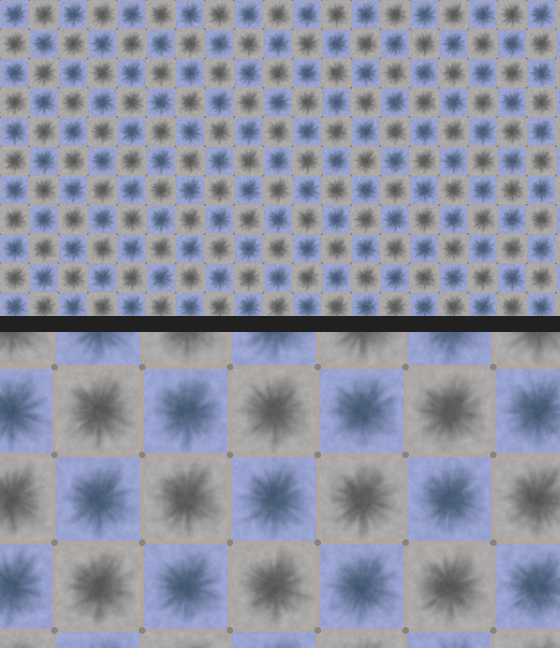
Top, the full canvas; bottom, a detail of the centre.
Reproduce this pattern procedurally as a Shadertoy shader.

```glsl
// A checkerboard of blue and grey tiles, each shaded by a soft dark blot with
// ragged rays. Polar gradient noise shapes the blot, finer noise mottles the
// glaze, and thin tan grout with small grey studs separates the tiles.

vec2 hashGradient(vec2 cell) {
    vec3 q = fract(cell.xyx * vec3(0.1031, 0.1030, 0.0973));
    q += dot(q, q.yzx + 33.33);
    float angle = 6.2832 * fract((q.x + q.y) * q.z);
    return vec2(cos(angle), sin(angle));
}

float gradientNoise(vec2 p) {
    vec2 i = floor(p), f = p - i;
    vec2 u = f * f * f * (f * (f * 6.0 - 15.0) + 10.0);
    float a = dot(hashGradient(i), f);
    float b = dot(hashGradient(i + vec2(1, 0)), f - vec2(1, 0));
    float c = dot(hashGradient(i + vec2(0, 1)), f - vec2(0, 1));
    float d = dot(hashGradient(i + vec2(1, 1)), f - vec2(1, 1));
    return mix(mix(a, b, u.x), mix(c, d, u.x), u.y);
}

// Darkness of the central blot, with rays that fray towards its rim
float blot(vec2 p, vec2 seed) {
    float radius = length(p);
    vec2 direction = p / max(radius, 0.001);
    float rays = gradientNoise(direction * 2.6 + radius * 1.5 + 17.3);
    rays += 0.5 * gradientNoise(direction * 5.0 + seed);
    float cloud = gradientNoise(p * 7.0 + seed);
    float frayed = radius + 0.13 * rays * smoothstep(0.05, 0.3, radius) + 0.04 * cloud;
    return 1.0 - smoothstep(0.02, 0.47, frayed);
}

void mainImage(out vec4 fragColor, in vec2 fragCoord) {
    // Tile units, counted from the upper left corner
    float tilesDown = 10.8;
    float pixel = tilesDown / iResolution.y;
    vec2 p = vec2(fragCoord.x, iResolution.y - fragCoord.y) * pixel;
    vec2 tile = floor(p);
    vec2 local = p - tile - 0.5;
    bool isGrey = mod(tile.x + tile.y, 2.0) > 0.5;

    // Glaze and blot
    vec3 rim = isGrey ? vec3(0.67, 0.665, 0.66) : vec3(0.60, 0.64, 0.82);
    vec3 core = isGrey ? vec3(0.35) : vec3(0.28, 0.36, 0.46);
    vec2 seed = tile * vec2(7.3, 11.9);
    vec3 color = mix(rim, core, blot(local, seed));
    float mottle = gradientNoise(p * 9.0) + 0.7 * gradientNoise(p * 21.0 + 40.0);
    color += 0.045 * mottle;

    // Grout lines and the studs where they cross
    vec2 toEdge = 0.5 - abs(local);
    float grout = 1.0 - smoothstep(-0.5, 0.5, (min(toEdge.x, toEdge.y) - 0.02) / pixel);
    color = mix(color, vec3(0.70, 0.65, 0.60), 0.9 * grout);
    float stud = 1.0 - smoothstep(-0.5, 0.5, (length(toEdge) - 0.038) / pixel);
    color = mix(color, vec3(0.50, 0.49, 0.49), 0.85 * stud);

    fragColor = vec4(color, 1.0);
}
```
